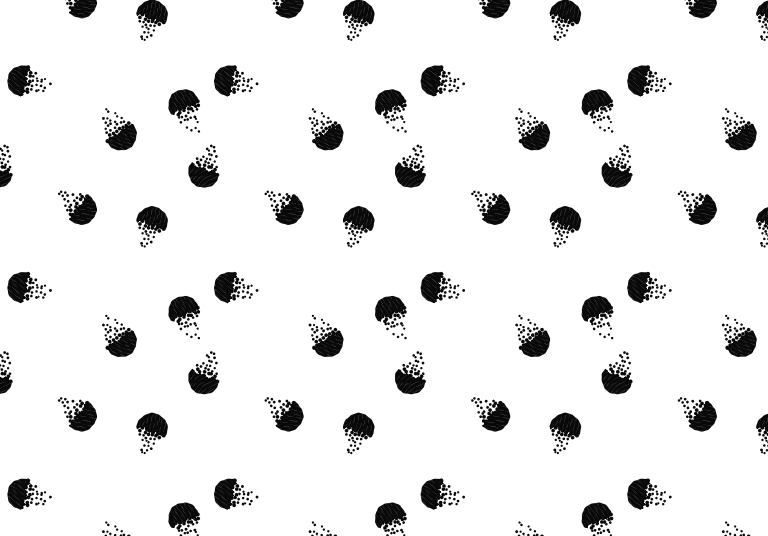
Write a Shadertoy shader that draws this pattern.

```glsl
// Scattered black ink discs on white, each crumbling on one side into a tapering trail of dots.
// A square tile holds six discs, wrapped as on a torus; the trails are jittered cellular dots
// and the ink strokes are layered sines.

const float TILES_ACROSS = 3.717;
const float DISC_RADIUS = 0.0755;  // in tiles
const float DOT_CELL = 0.26;       // in disc radii, as are all lengths below
const float DOT_RADIUS = 0.078;
const int DISC_COUNT = 6;

// Centre x, centre y (down from the top), trail angle, trail length
const vec4 DISCS[DISC_COUNT] = vec4[DISC_COUNT](
    vec4(0.111, 0.392, -0.20, 1.85),
    vec4(0.890, 0.508, -1.16, 2.10),
    vec4(0.586, 0.653,  2.16, 2.10),
    vec4(0.987, 0.833,  1.22, 1.80),
    vec4(0.392, 0.012,  2.46, 1.80),
    vec4(0.736, 0.075, -1.90, 1.80));

vec3 hash3(vec2 cell, float seed) {
    vec3 p = fract(vec3(cell, seed) * vec3(0.1031, 0.1030, 0.0973) + 0.37);
    p += dot(p, p.yxz + 33.33);
    return fract((p.xxy + p.yzz) * p.zyx);
}

vec2 rotate(vec2 p, float angle) {
    float c = cos(angle), s = sin(angle);
    return vec2(c * p.x - s * p.y, s * p.x + c * p.y);
}

float coverage(float dist, float pixel) {
    return clamp(0.5 - dist / pixel, 0.0, 1.0);
}

// Solid part of the disc: wobbly outline, ragged where the trail begins
float bodyDistance(vec2 p, float seed) {
    float angle = atan(p.y, p.x);
    float wobble = 0.018 * sin(5.0 * angle + seed) + 0.012 * sin(13.0 * angle + 2.0 * seed);
    float raggedEdge = 0.2 + 0.08 * sin(9.0 * p.y + seed) + 0.06 * sin(23.0 * p.y + 3.0 * seed);
    return max(length(p) - 1.0 - wobble, p.x - raggedEdge);
}

// Dots that merge near the body and thin out towards the tip (+x)
float trailDistance(vec2 p, float trailLength, float seed) {
    vec2 home = floor(p / DOT_CELL);
    float nearest = 1.0;
    for (int j = -1; j <= 1; j++)
    for (int i = -1; i <= 1; i++) {
        vec2 cell = home + vec2(i, j);
        vec3 rnd = hash3(cell + 40.0, seed);
        vec2 dotCentre = (cell + 0.5 + 0.62 * (rnd.xy - 0.5)) * DOT_CELL;
        float along = dotCentre.x / trailLength;
        float halfWidth = mix(1.0, 0.2, along);
        float density = mix(1.1, 0.62, along);
        if (along < 0.0 || along > 1.0 || abs(dotCentre.y) > halfWidth || rnd.z > density) continue;
        float merge = 1.0 - smoothstep(0.15, 0.8, dotCentre.x);
        float radius = DOT_RADIUS * (0.85 + 0.3 * rnd.x) + 0.055 * merge;
        nearest = min(nearest, length(p - dotCentre) - radius);
    }
    return nearest;
}

// Grey of the ink: faint curved pen strokes, darkest beside the trail
float inkTone(vec2 p, float seed) {
    vec2 q = rotate(p, 0.6 * sin(seed * 2.3));
    float bend = q.y + 0.15 * q.x * q.x;
    float strokes = sin(27.0 * bend + 1.5 * sin(3.0 * q.x + seed))
                  + 0.7 * sin(46.0 * bend + 2.0 * sin(5.0 * q.x + 2.0 * seed))
                  + 0.5 * sin(7.0 * q.x + 11.0 * q.y + seed);
    float dryness = 1.0 - smoothstep(-0.3, 0.4, p.x);
    return 0.035 + 0.13 * dryness * smoothstep(0.3, 1.6, strokes);
}

void mainImage(out vec4 fragColor, in vec2 fragCoord) {
    // Tile space, anchored at the upper left
    vec2 tilePos = (fragCoord - vec2(0.0, iResolution.y)) / iResolution.x * TILES_ACROSS;
    float pixel = TILES_ACROSS / (iResolution.x * DISC_RADIUS);
    float shade = 1.0;

    for (int i = 0; i < DISC_COUNT; i++) {
        vec4 disc = DISCS[i];
        float seed = float(i) * 1.7 + 1.0;

        // Offset from the nearest repeat, turned so that the trail points along +x
        vec2 offset = tilePos - vec2(disc.x, -disc.y);
        offset -= floor(offset + 0.5);
        vec2 p = rotate(offset, -disc.z) / DISC_RADIUS;
        if (length(p) > disc.w + 0.6) continue;

        float dist = min(bodyDistance(p, seed), trailDistance(p, disc.w, seed));
        shade = mix(shade, inkTone(p, seed), coverage(dist, pixel));
    }
    fragColor = vec4(vec3(shade), 1.0);
}
```
